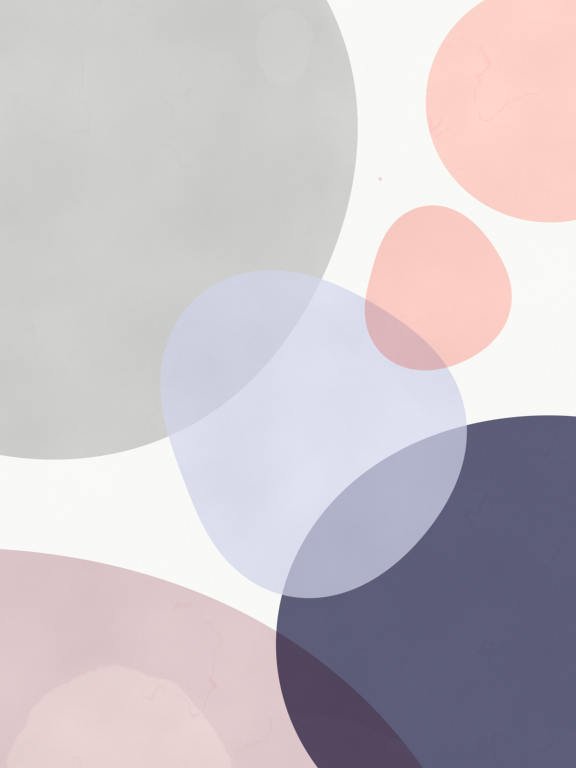
A WebGL 1 fragment shader for this background:

```glsl
precision highp float;
// Overlapping watercolour pebbles on warm white paper.
// Each outline is a circle whose radius is bent by three angular harmonics;
// gradient noise adds soft pigment clouds, thin dried veins and paper grain.

uniform vec2 u_resolution;

vec2 hashGradient(vec2 cell) {
  vec2 h = vec2(dot(cell, vec2(127.1, 311.7)), dot(cell, vec2(269.5, 183.3)));
  return fract(sin(h) * 43758.5) * 2.0 - 1.0;
}

float gradientNoise(vec2 p) {
  vec2 i = floor(p), f = fract(p);
  vec2 u = f * f * f * (f * (f * 6.0 - 15.0) + 10.0);
  vec2 e = vec2(1.0, 0.0);
  float low = mix(dot(hashGradient(i), f),
                  dot(hashGradient(i + e.xy), f - e.xy), u.x);
  float high = mix(dot(hashGradient(i + e.yx), f - e.yx),
                   dot(hashGradient(i + e.xx), f - e.xx), u.x);
  return mix(low, high, u.y);
}

float fbm(vec2 p) {
  float sum = 0.0, amplitude = 0.5;
  for (int i = 0; i < 5; i++) {
    sum += amplitude * gradientNoise(p);
    p = mat2(1.6, 1.2, -1.2, 1.6) * p + 7.3;
    amplitude *= 0.5;
  }
  return sum;
}

// Signed offset from a closed curve; h1..h3 weigh cos and sin of 1..3 angles.
float pebble(vec2 p, vec2 center, float radius, vec2 h1, vec2 h2, vec2 h3) {
  vec2 q = p - center;
  float len = max(length(q), 0.0001);
  vec2 a = q / len;
  vec2 a2 = vec2(a.x * a.x - a.y * a.y, 2.0 * a.x * a.y);
  vec2 a3 = vec2(a2.x * a.x - a2.y * a.y, a2.x * a.y + a2.y * a.x);
  return len - radius - dot(h1, a) - dot(h2, a2) - dot(h3, a3);
}

float cover(float d, float softness) {
  return 1.0 - smoothstep(-softness, softness, d);
}

void main() {
  vec2 p = gl_FragCoord.xy / u_resolution.y;
  float edge = 0.8 / u_resolution.y;
  vec2 none = vec2(0.0);

  // Pebble coverage
  float gray = cover(pebble(p, vec2(0.130, 0.740), 0.390, vec2(-0.0605, 0.0561),
    vec2(0.0022, 0.0058), vec2(-0.0068, 0.0022)), edge);
  float navy = cover(pebble(p, vec2(0.703, 0.167), 0.3178, none,
    vec2(0.0258, 0.0036), none), edge);
  float mauve = cover(pebble(p, vec2(0.0, -0.133), 0.6517, vec2(-0.0247, -0.2393),
    vec2(-0.0056, 0.0), none), edge);
  float lavender = cover(pebble(p, vec2(0.410, 0.435), 0.2018, vec2(-0.0066, 0.0037),
    vec2(-0.0072, -0.0124), vec2(0.0099, 0.0083)), edge);
  float coral = cover(pebble(p, vec2(0.570, 0.625), 0.1001, vec2(-0.0020, -0.0036),
    vec2(-0.0065, 0.0016), vec2(0.0040, -0.0042)), edge);
  float blush = cover(pebble(p, vec2(0.716, 0.870), 0.159, vec2(0.0, -0.0033),
    vec2(0.0026, 0.0), none), edge);

  // Pigment clouds and veins
  float cloud = fbm(p * 5.0 + 3.0);
  float ripple = fbm(p * 12.0 + 20.0);
  vec2 warped = p + 0.06 * vec2(cloud, ripple);
  float contour = abs(fbm(warped * 4.5 + 11.0) - 0.05);
  float vein = cover(contour - 0.004, 0.006) * smoothstep(-0.05, 0.25, ripple + cloud);

  // Dried pools with wavering rims
  float wobble = 0.035 * ripple + 0.03 * cloud;
  float mauvePool = length((p - vec2(0.160, -0.01)) * vec2(0.95, 1.0)) - 0.14 + wobble;
  float grayPool = length((p - vec2(0.371, 0.935)) * vec2(1.5, 1.0)) - 0.05 + wobble;
  float navyPool = p.y - 0.075 + 0.25 * (p.x - 0.38) + wobble;

  // Layered paint: mostly multiplied, with a milky lavender veil
  vec3 color = vec3(0.975, 0.978, 0.966);
  float grayTone = 0.825 + 0.014 * cover(grayPool, 0.004)
    + 0.02 * smoothstep(0.40, 0.46, p.x + 0.1 * cloud);
  color *= mix(vec3(1.0), vec3(grayTone), gray);
  color *= mix(vec3(1.0), vec3(0.370, 0.372, 0.485), navy);
  vec3 mauveTone = mix(vec3(0.890, 0.795, 0.815), vec3(0.925, 0.835, 0.845),
    cover(mauvePool, 0.006));
  mauveTone -= 0.025 * cover(abs(mauvePool) - 0.001, 0.003);
  mauveTone = mix(mauveTone, vec3(0.88, 0.74, 0.78) + 0.03 * cover(navyPool, 0.003), navy);
  color *= mix(vec3(1.0), mauveTone, mauve);
  color = mix(color, vec3(0.820, 0.833, 0.918), 0.71 * lavender);
  color *= mix(vec3(1.0), vec3(1.008, 0.820, 0.795), coral);
  color *= mix(vec3(1.0), vec3(1.010, 0.836, 0.810), blush);

  // Wash variation is strongest where there is pigment
  float painted = max(max(max(gray, navy), max(mauve, lavender)), max(coral, blush));
  float warmth = max(max(coral, blush), mauve);
  float wash = 0.065 * cloud + 0.035 * ripple;
  color *= 1.0 + wash * mix(0.1, 1.0, painted);
  color -= vein * painted * mix(vec3(0.015), vec3(0.012, 0.038, 0.033), warmth);
  color += 0.006 * gradientNoise(p * 190.0);

  // One stray fleck of paint
  color = mix(color, vec3(0.93, 0.80, 0.79), cover(length(p - vec2(0.495, 0.767)) - 0.002, 0.0015));

  gl_FragColor = vec4(clamp(color, 0.0, 1.0), 1.0);
}
```
